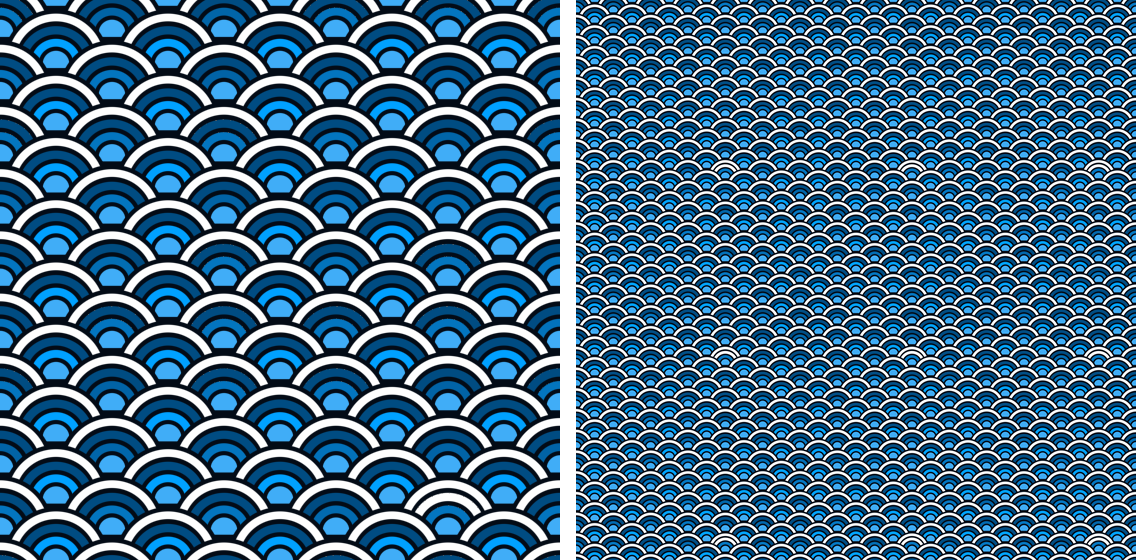
Left, the tile; right, the same tile 3 across and 3 down.
Reproduce this pattern procedurally as a WebGL 2 fragment shader.

```glsl
#version 300 es
precision highp float;
// Overlapping wave scales: 5 columns and 18 half-shifted rows (9 pairs).
// Each scale is a black disc with a white rim and blue rings; rows are
// painted from the top down, so that lower scales cover upper ones.

uniform vec2 u_resolution;
out vec4 outColor;

const float COLUMNS = 5.0;
const float ROWS = 18.0;
const vec3 INK = vec3(0.012, 0.043, 0.085);
const vec3 WHITE = vec3(0.995);

float hash(vec2 cell) {
    return fract(sin(dot(cell, vec2(127.1, 311.7))) * 4375.85);
}

// Coverage of a ring between two radii
float ring(float radius, float inner, float outer, float soft) {
    return smoothstep(inner - soft, inner + soft, radius)
         * (1.0 - smoothstep(outer - soft, outer + soft, radius));
}

void paintScale(inout vec3 color, vec2 p, float row, float soft) {
    // Local position and wrapped identity of the nearest scale in this row
    float odd = mod(row, 2.0);
    float x = p.x + 0.5 * odd;
    vec2 local = vec2(fract(x) - 0.5, p.y - row * COLUMNS / ROWS);
    vec2 id = vec2(mod(floor(x), COLUMNS), mod(row, ROWS));
    float chance = hash(id);

    // The inner rings sit slightly below the rim
    vec2 inside = local + vec2(0.0, 0.017);
    float rim = length(local);
    float r = length(inside);

    // One scale has a second white ring
    float pale = float(id == vec2(4.0, 1.0));
    vec3 outerBlue = mix(vec3(0.0, 0.30, 0.51), WHITE, pale);
    vec3 shadedBlue = mix(vec3(0.005, 0.39, 0.65), vec3(0.01, 0.46, 0.75),
                          smoothstep(0.1, 0.4, chance));
    vec3 middleBlue = mix(vec3(0.0, 0.63, 1.0), shadedBlue, odd);

    vec3 scale = INK;
    scale = mix(scale, WHITE, ring(rim, 0.365, 0.434, soft));
    scale = mix(scale, outerBlue, ring(r, 0.265, 0.339, soft));
    scale = mix(scale, middleBlue, ring(r, 0.156, 0.226, soft));
    scale = mix(scale, vec3(0.25, 0.68, 0.97),
                1.0 - smoothstep(0.119 - soft, 0.119 + soft, r));

    // Fine broken flecks along the ring edges of some scales
    float angle = atan(inside.y, inside.x);
    float dashes = smoothstep(0.2, 0.7, sin(angle * 47.0 + chance * 9.0)
                                      * sin(angle * 19.0 + chance * 30.0));
    float edge = min(abs(r - 0.337), abs(r - 0.226));
    float fleck = (1.0 - smoothstep(0.0, 0.006, edge)) * dashes;
    scale = mix(scale, vec3(0.45, 0.43, 0.42),
                0.6 * fleck * odd * step(0.5, chance));

    // Flat base below the centre
    scale = mix(INK, scale, smoothstep(-soft, soft, local.y + 0.052));

    float cover = 1.0 - smoothstep(0.473 - soft, 0.473 + soft, rim);
    color = mix(color, scale, cover);
}

void main() {
    vec2 p = gl_FragCoord.xy / u_resolution * COLUMNS;
    float soft = 0.8 * COLUMNS / min(u_resolution.x, u_resolution.y);
    float row = floor(p.y * ROWS / COLUMNS);

    vec3 color = INK;
    for (int i = 1; i >= -1; i--) {
        paintScale(color, p, row + float(i), soft);
    }
    outColor = vec4(color, 1.0);
}
```
